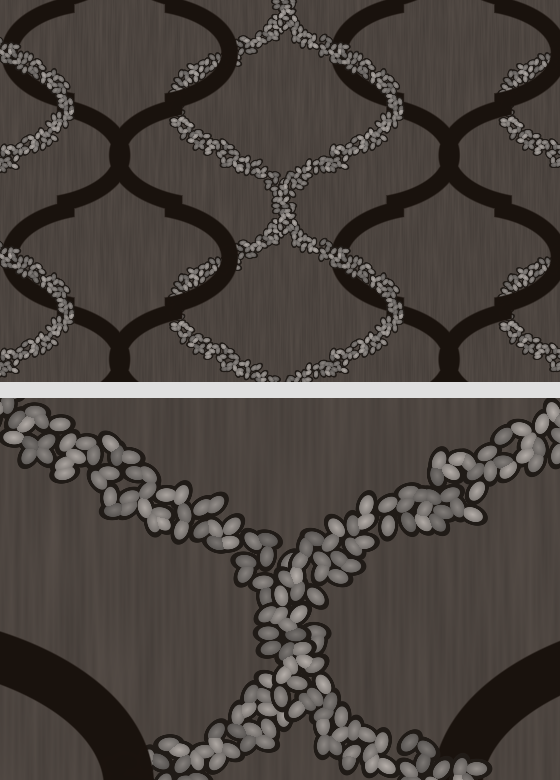
Top, the full canvas; bottom, a detail of the centre.
This pattern is drawn by a WebGL 1 fragment shader. Its source:

```glsl
precision highp float;

uniform vec2 u_resolution;

// One unit is the height of a repeat
const float ROWS = 1.871;
const float PERIOD_X = 1.614;
const float PETAL_ROWS = 36.0;

const vec3 CLOTH = vec3(0.300, 0.270, 0.250);
const vec3 RIBBON = vec3(0.100, 0.070, 0.050);
const vec3 OUTLINE = vec3(0.125, 0.105, 0.090);
const vec3 PETAL = vec3(0.530, 0.510, 0.495);

vec2 hash2(vec2 p) {
  vec2 q = vec2(dot(p, vec2(127.1, 311.7)), dot(p, vec2(269.5, 183.3)));
  return fract(sin(q) * 43758.55);
}

// Distance to the nearest scattered point
float cellular(vec2 p) {
  vec2 cell = floor(p);
  float nearest = 2.0;
  for (int j = -1; j <= 1; j++) {
    for (int i = -1; i <= 1; i++) {
      vec2 id = cell + vec2(float(i), float(j));
      nearest = min(nearest, length(id + hash2(id) - p));
    }
  }
  return nearest;
}

float ellipseDistance(vec2 p, vec2 radii) {
  float k0 = length(p / radii);
  float k1 = length(p / (radii * radii));
  return k0 * (k0 - 1.0) / max(k1, 0.001);
}

// Signed distance to one side of a stepped ogee: two overlapping arcs
float ogee(vec2 p, float side, float halfWidth) {
  float x = p.x * side;
  float y = abs(fract(p.y + 0.5) - 0.5);
  vec2 radii = vec2(0.450, 0.250);
  float neck = abs(ellipseDistance(vec2(0.439 - x, y), radii)) - halfWidth;
  float belly = abs(ellipseDistance(vec2(x - 0.089, 0.5 - y), radii)) - halfWidth;
  return min(max(neck, x - 0.307), max(belly, 0.221 - x));
}

// Centres x on its axis and wraps y into one repeat
vec2 tile(vec2 p, vec2 axis) {
  vec2 q = p - axis;
  return vec2((fract(q.x / PERIOD_X + 0.5) - 0.5) * PERIOD_X, fract(q.y));
}

// Nearest petal whose centre lies on the garland: x = distance, y = tone
vec2 petals(vec2 p, float side) {
  vec2 g = p * PETAL_ROWS;
  vec2 cell = floor(g);
  vec2 best = vec2(9.0, 0.0);
  for (int j = -1; j <= 1; j++) {
    for (int i = -1; i <= 1; i++) {
      vec2 id = cell + vec2(float(i), float(j));
      vec2 rnd = hash2(vec2(id.x, mod(id.y, PETAL_ROWS)));
      vec2 seed = id + 0.15 + 0.7 * rnd;
      float angle = 6.283 * fract(rnd.x * 7.3 + rnd.y * 3.1);
      vec2 along = vec2(cos(angle), sin(angle));
      vec2 off = g - seed;
      vec2 local = vec2(dot(off, along), dot(off, vec2(-along.y, along.x)));
      float d = length(local / vec2(0.62, 0.40));
      if (ogee(seed / PETAL_ROWS, side, 0.037) < 0.0 && d < best.x) {
        best = vec2(d, fract(rnd.x * 5.7 + rnd.y * 9.1));
      }
    }
  }
  return best;
}

vec3 drawGarland(vec3 base, vec2 p, float side, float pixel) {
  vec2 petal = petals(p, side);
  float soft = pixel * PETAL_ROWS;
  float halo = 1.0 - smoothstep(1.5 - soft, 1.5 + soft, petal.x);
  float body = 1.0 - smoothstep(1.0 - soft, 1.0 + soft, petal.x);
  vec3 tint = PETAL * (0.78 + 0.42 * petal.y) * (1.12 - 0.30 * petal.x);
  return mix(mix(base, OUTLINE, halo), tint, body);
}

vec3 drawRibbon(vec3 base, vec2 p, float pixel) {
  float d = min(ogee(p, 1.0, 0.041), ogee(p, -1.0, 0.041));
  return mix(base, RIBBON, 1.0 - smoothstep(-pixel, pixel, d));
}

// Fine upright threads with slow bands of tone
vec3 drawCloth(vec2 p) {
  float fine = cellular(p * vec2(105.0, 5.0)) - 0.45;
  float broad = cellular(p * vec2(38.0, 2.2) + 17.0) - 0.45;
  float bands = sin(p.x * 61.0 + sin(p.x * 23.0) * 2.0 + sin(p.y * 3.0) * 0.5);
  return CLOTH * (1.0 + 0.13 * fine + 0.09 * broad + 0.012 * bands);
}

void main() {
  vec2 p = gl_FragCoord.xy / u_resolution.y * ROWS;
  float pixel = ROWS / u_resolution.y;
  vec2 ribbonSpace = tile(p, vec2(0.586, 0.111));
  vec2 garlandSpace = tile(p, vec2(1.393, 0.857));

  // The ribbon runs between the two sides of the garland
  vec3 color = drawCloth(p);
  color = drawGarland(color, garlandSpace, -1.0, pixel);
  color = drawRibbon(color, ribbonSpace, pixel);
  color = drawGarland(color, garlandSpace, 1.0, pixel);
  gl_FragColor = vec4(color, 1.0);
}
```
